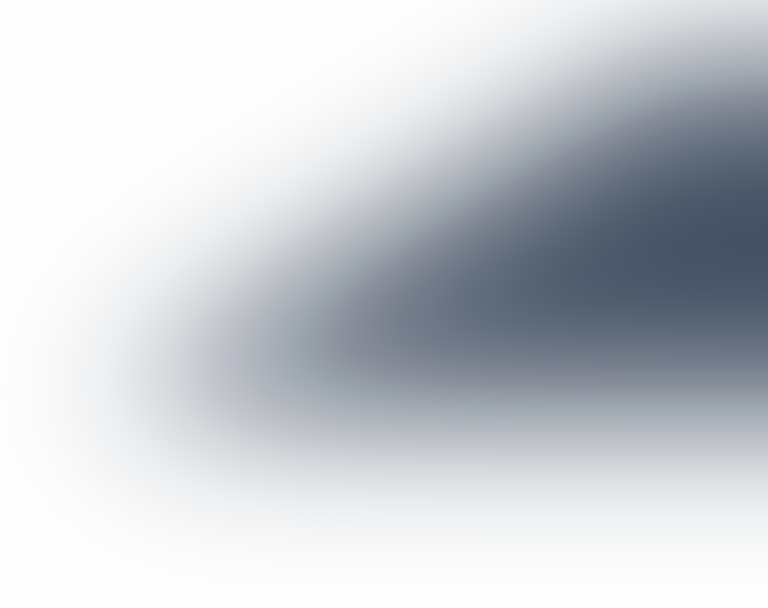
Write a WebGL 1 fragment shader that draws this background.

```glsl
precision highp float;
// A soft slate wedge, blurred wide, rising from the left over a white ground.

uniform vec2 u_resolution;

// Lengths are in canvas heights
#define BLUR 0.128
#define TIP_X 0.171
#define BASE_Y 0.329
#define CREST_Y 0.882
#define SLOPE 0.6
#define SLATE vec3(0.245, 0.297, 0.372)
#define PAPER vec3(0.998)
#define TINT 0.008
#define TINT_PERIOD 0.36

// Cumulative normal distribution, close logistic form
float normalCdf(float z) {
  z = clamp(z, -5.0, 5.0);
  return 1.0 / (1.0 + exp(-z * (1.5976 + 0.07056 * z * z)));
}

// Upper outline of the sharp wedge
float wedgeTop(float x) {
  return clamp(BASE_Y + SLOPE * (x - TIP_X), BASE_Y, CREST_Y);
}

// Gaussian blur of the wedge: exact along y, summed along x
float blurredWedge(vec2 p) {
  float below = normalCdf((BASE_Y - p.y) / BLUR);
  float sum = 0.0;
  float total = 0.0;
  for (int i = -12; i <= 12; i++) {
    float z = float(i) * 0.25;
    float weight = exp(-0.5 * z * z);
    float top = wedgeTop(p.x + z * BLUR);
    sum += weight * (normalCdf((top - p.y) / BLUR) - below);
    total += weight;
  }
  return sum / total;
}

void main() {
  vec2 p = gl_FragCoord.xy / u_resolution.y;
  float density = blurredWedge(p);
  vec3 color = mix(PAPER, SLATE, density);

  // Faint green and violet bands in the midtones
  float midtone = 4.0 * density * (1.0 - density);
  color.g += TINT * midtone * cos(6.28319 * (density - 0.85) / TINT_PERIOD);

  gl_FragColor = vec4(color, 1.0);
}
```
